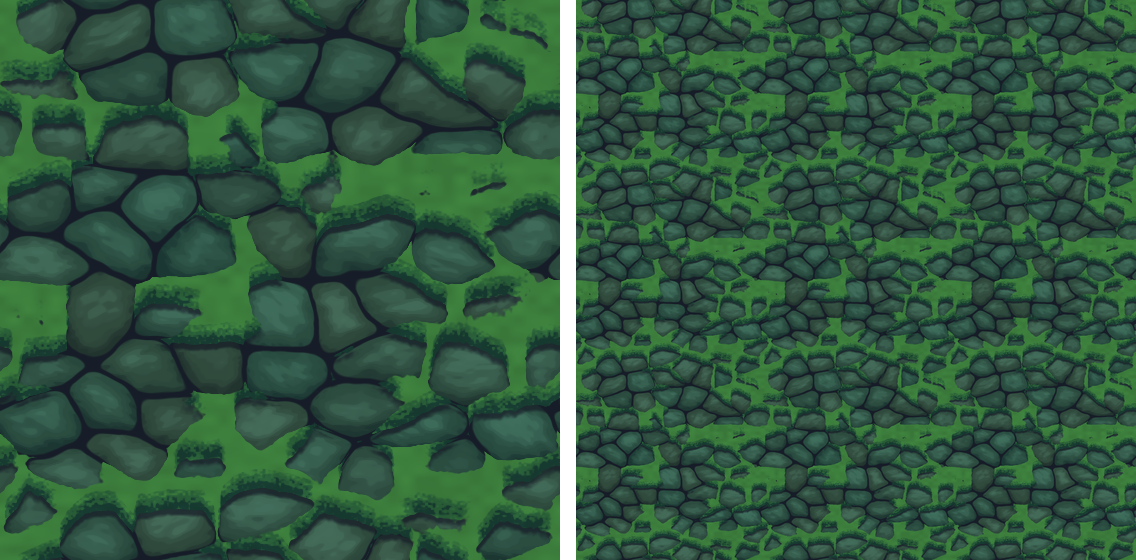
Left, the tile; right, the same tile 3 across and 3 down.
Reproduce this texture procedurally as a WebGL 2 fragment shader.

```glsl
#version 300 es
precision highp float;

#define STONES vec2(7.0, 10.0)
#define JITTER 0.78
#define ROUNDING 0.018
#define GAP 0.0035
#define MOSS_BASE 0.009
#define MOSS_SPREAD 0.15
#define MOSS_STEP 0.012
#define SHADOW_DROP 0.011

uniform vec2 u_resolution;
out vec4 fragColor;

const vec3 GAP_COLOR = vec3(0.09, 0.115, 0.155);
const vec3 STONE_DARK = vec3(0.12, 0.21, 0.19);
const vec3 STONE_MID = vec3(0.175, 0.295, 0.245);
const vec3 STONE_LIGHT = vec3(0.26, 0.425, 0.355);
const vec3 MOSS_DARK = vec3(0.09, 0.23, 0.19);
const vec3 MOSS_MID = vec3(0.16, 0.37, 0.22);
const vec3 MOSS_LIGHT = vec3(0.235, 0.49, 0.235);

struct Stone {
    float edge;   // distance to the outline
    float ledge;  // same, but longer beside upright joints
    vec2 local;   // offset from the stone centre
    vec2 seed;
};

vec2 hash2(vec2 p) {
    vec3 q = fract(p.xyx * vec3(0.1031, 0.1030, 0.0973));
    q += dot(q, q.yzx + 33.33);
    return fract((q.xx + q.yz) * q.zy);
}

// Value noise that wraps after one unit
float noise(vec2 uv, vec2 reps) {
    vec2 p = uv * reps, c = floor(p), f = p - c;
    f = f * f * (3.0 - 2.0 * f);
    vec2 shift = reps * 3.0, e = vec2(1.0, 0.0);
    float a = hash2(mod(c, reps) + shift).x;
    float b = hash2(mod(c + e.xy, reps) + shift).x;
    float d = hash2(mod(c + e.yx, reps) + shift).x;
    float g = hash2(mod(c + e.xx, reps) + shift).x;
    return mix(mix(a, b, f.x), mix(d, g, f.x), f.y);
}

float smoothMin(float a, float b, float k) {
    float h = max(k - abs(a - b), 0.0) / k;
    return min(a, b) - 0.25 * h * h * k;
}

vec2 stoneCentre(vec2 cell) {
    float stagger = 0.5 * mod(cell.y, 2.0) - 0.25;
    return cell + 0.5 + JITTER * (hash2(mod(cell, STONES) + 17.0) - 0.5) + vec2(stagger, 0.0);
}

// Rounded cells, measured in canvas units
Stone stoneAt(vec2 uv) {
    vec2 bend = vec2(noise(uv, vec2(9.0)), noise(uv, vec2(11.0))) - 0.5;
    vec2 ripple = vec2(noise(uv, vec2(32.0)), noise(uv, vec2(35.0))) - 0.5;
    vec2 p = (uv + 0.026 * bend + 0.005 * ripple) * STONES;
    vec2 base = floor(p), nearest = base, toCentre = vec2(9.0);
    for (int y = -1; y <= 1; y++)
    for (int x = -1; x <= 1; x++) {
        vec2 cell = base + vec2(x, y);
        vec2 d = stoneCentre(cell) - p;
        if (dot(d, d) < dot(toCentre, toCentre)) { toCentre = d; nearest = cell; }
    }
    float edge = 1.0, ledge = 1.0;
    for (int y = -2; y <= 2; y++)
    for (int x = -2; x <= 2; x++) {
        if (x == 0 && y == 0) continue;
        vec2 d = stoneCentre(nearest + vec2(x, y)) - p;
        vec2 n = normalize(d - toCentre);
        vec2 slope = n * STONES;
        float dist = dot(0.5 * (d + toCentre), n) / length(slope);
        edge = smoothMin(edge, dist, ROUNDING);
        float upright = abs(slope.x) / length(slope);
        ledge = smoothMin(ledge, dist * (1.0 + 0.7 * upright), ROUNDING);
    }
    return Stone(edge, ledge, -toCentre / STONES, hash2(mod(nearest, STONES) + 71.0));
}

// Positive inside the moss that creeps along the joints
float mossDepth(vec2 uv) {
    float patches = 0.68 * noise(uv, vec2(5.0, 9.0)) + 0.32 * noise(uv, vec2(11.0, 19.0));
    float fringe = 0.006 * (noise(uv, vec2(64.0)) - 0.5) + 0.005 * (noise(uv, vec2(150.0)) - 0.5);
    return MOSS_BASE + MOSS_SPREAD * (patches - 0.5) + fringe - stoneAt(uv).ledge;
}

vec3 stoneColor(Stone s) {
    float angle = 1.3 * (s.seed.x - 0.5);
    vec2 q = mat2(cos(angle), sin(angle), -sin(angle), cos(angle)) * s.local + s.seed;
    float brush = 0.65 * noise(q, vec2(28.0, 64.0)) + 0.35 * noise(q, vec2(60.0, 140.0));
    float light = 0.17 + 0.52 * smoothstep(0.0, 0.042, s.edge) + 3.6 * s.local.y;
    light += 0.42 * (brush - 0.5) + 0.22 * (s.seed.y - 0.5);
    // Flat strokes with narrow blends
    float tone = light * 7.0;
    float strokes = (floor(tone) + smoothstep(0.3, 0.7, fract(tone))) / 7.0;
    light = mix(light, strokes, 0.7);
    vec3 col = mix(STONE_DARK, STONE_MID, smoothstep(0.02, 0.38, light));
    col = mix(col, STONE_LIGHT, smoothstep(0.42, 0.95, light));
    col += (s.seed.x - 0.5) * vec3(-0.03, 0.015, 0.02);
    float outline = GAP + 0.003 * (brush - 0.5);
    return mix(GAP_COLOR, col, smoothstep(outline - 0.001, outline + 0.0025, s.edge));
}

vec3 mossColor(vec2 uv) {
    // Moss found below a point keeps it away from the dark underside
    float light = 0.0;
    for (int i = 1; i <= 3; i++)
        light += smoothstep(-0.006, 0.006, mossDepth(uv - vec2(0.0, MOSS_STEP * float(i)))) / 3.0;
    float daubs = noise(uv, vec2(40.0, 56.0)) - 0.5;
    float stipple = noise(uv, vec2(210.0, 230.0)) - 0.5;
    light += 0.28 * daubs + 0.55 * stipple * (1.0 - 0.75 * smoothstep(0.4, 0.9, light));
    vec3 col = mix(MOSS_DARK, MOSS_MID, smoothstep(0.08, 0.42, light));
    col = mix(col, MOSS_LIGHT, smoothstep(0.5, 0.85, light));
    return col * (1.0 + 0.12 * daubs);
}

void main() {
    vec2 uv = gl_FragCoord.xy / u_resolution;
    float blur = 1.0 / min(u_resolution.x, u_resolution.y);
    vec3 col = stoneColor(stoneAt(uv));

    // Shade cast below the moss
    float above = mossDepth(uv + vec2(0.0, SHADOW_DROP));
    col = mix(col, GAP_COLOR, 0.75 * smoothstep(-0.006, 0.008, above));

    float cover = smoothstep(-blur, blur, mossDepth(uv));
    if (cover > 0.0) col = mix(col, mossColor(uv), cover);
    fragColor = vec4(col, 1.0);
}
```
